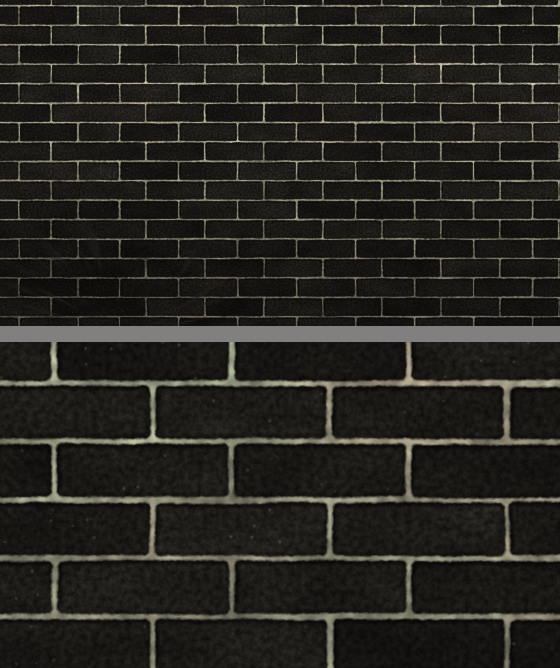
Top, the full canvas; bottom, a detail of the centre.
Reproduce this texture procedurally as a Shadertoy shader.

```glsl
// Dark brick wall in running bond, with one odd-width brick in each course.
// Each brick is a rounded box distance field; gradient noise roughens its edges,
// wears the pale mortar and mottles the faces, under light fading downwards.

#define ROW_HEIGHT 0.0596
#define TOP_OFFSET 0.0179
#define BRICK_WIDTH 0.181
#define ODD_SHORT vec2(0.2394, 0.3670)
#define ODD_LONG vec2(0.1566, 0.4474)
#define JOINT_HALF 0.0037
#define CORNER 0.0045
#define WOBBLE 0.0014
#define BRICK_COLOR vec3(0.106, 0.099, 0.087)
#define MORTAR_COLOR vec3(0.67, 0.66, 0.60)
#define GRAIN 0.55
#define FAN_CENTER vec2(0.36, -0.03)

float hash(vec2 p) {
    vec3 q = fract(p.xyx * vec3(0.1031, 0.1030, 0.0973));
    q += dot(q, q.yzx + 33.33);
    return fract((q.x + q.y) * q.z);
}

vec2 gradient(vec2 cell) {
    float angle = 6.2832 * hash(cell);
    return vec2(cos(angle), sin(angle));
}

// Gradient noise, roughly -0.7 to 0.7
float noise(vec2 p) {
    vec2 i = floor(p), f = fract(p);
    vec2 u = f * f * f * (f * (f * 6.0 - 15.0) + 10.0);
    vec2 e = vec2(0.0, 1.0);
    float low = mix(dot(gradient(i), f), dot(gradient(i + e.yx), f - e.yx), u.x);
    float high = mix(dot(gradient(i + e), f - e), dot(gradient(i + 1.0), f - 1.0), u.x);
    return mix(low, high, u.y);
}

float fbm(vec2 p) {
    float sum = 0.0, amplitude = 0.6;
    for (int i = 0; i < 4; i++) {
        sum += amplitude * noise(p);
        p = p * 2.03 + 17.1;
        amplitude *= 0.5;
    }
    return sum;
}

float roundedBox(vec2 p, vec2 halfSize, float radius) {
    vec2 q = abs(p) - halfSize + radius;
    return length(max(q, 0.0)) + min(max(q.x, q.y), 0.0) - radius;
}

// Left and right ends of the brick at x; courses extend both ways from the odd one
vec2 brickEnds(float x, vec2 odd) {
    if (x >= odd.x && x < odd.y) return odd;
    float start = x < odd.x ? odd.x : odd.y;
    float left = start + floor((x - start) / BRICK_WIDTH) * BRICK_WIDTH;
    return vec2(left, left + BRICK_WIDTH);
}

// Sparse pale mineral specks
float specks(vec2 p) {
    vec2 cell = floor(p * 55.0);
    vec2 spot = 0.2 + 0.6 * vec2(hash(cell + 3.7), hash(cell + 9.2));
    float radius = 0.05 + 0.06 * hash(cell + 5.1);
    float dist = length(fract(p * 55.0) - spot);
    return step(0.86, hash(cell)) * (1.0 - smoothstep(radius * 0.4, radius + 0.05, dist));
}

void mainImage(out vec4 fragColor, in vec2 fragCoord) {
    float pixel = 1.0 / iResolution.y;
    vec2 uv = fragCoord / iResolution.xy;
    vec2 pos = fragCoord * pixel;
    vec2 p = pos + WOBBLE * vec2(noise(pos * 23.0), noise(pos * 21.0 + 40.0));

    // Course and brick
    float depth = 1.0 - p.y - TOP_OFFSET;
    float row = floor(depth / ROW_HEIGHT);
    vec2 ends = brickEnds(p.x, mod(row, 2.0) < 0.5 ? ODD_SHORT : ODD_LONG);
    vec2 id = vec2(floor(ends.x * 100.0 + 50.5), row + 5.0);
    vec2 local = vec2(p.x - 0.5 * (ends.x + ends.y), (row + 0.5) * ROW_HEIGHT - depth);
    vec2 halfSize = 0.5 * vec2(ends.y - ends.x, ROW_HEIGHT);
    vec2 jitter = 0.0012 * (vec2(hash(id + 11.0), hash(id + 23.0)) - 0.5);

    // Edge distance with chipped, uneven outline
    float joint = JOINT_HALF + 0.0012 * noise(pos * 9.0 + 7.0);
    float d = roundedBox(local - jitter, halfSize - joint, CORNER);
    d += 0.0011 * noise(pos * 120.0) + 0.0008 * noise(pos * 260.0);
    float mortarMask = smoothstep(-0.8 * pixel, 0.0008 + 0.8 * pixel, d);

    // Brick face: tone per brick, mottling, grain and shaded upper left rim
    float tone = 0.78 + 0.42 * hash(id);
    float mottle = 1.0 + 0.55 * fbm(pos * vec2(9.0, 16.0));
    float grain = 1.0 + GRAIN * (noise(pos * 150.0) + 0.6 * noise(pos * 310.0));
    vec3 brick = BRICK_COLOR * tone * mottle * grain;
    float shadowSide = smoothstep(-0.006, 0.006, local.y - 0.22 * local.x);
    brick *= mix(1.0, mix(0.75, 0.4, shadowSide), smoothstep(-0.006, 0.0, d));
    brick += 0.13 * specks(pos) * hash(id + 31.0);

    // Mortar: paler ridge, worn patches, drifting olive to warm tint
    float wear = clamp(0.86 + 0.55 * fbm(pos * 13.0 + 60.0) + 0.3 * noise(pos * 95.0), 0.3, 1.15);
    float ridge = mix(0.48, 1.0, smoothstep(0.0, 0.0032, d));
    vec3 tint = mix(vec3(0.94, 1.0, 0.92), vec3(1.04, 0.97, 0.93), 0.5 + noise(pos * 4.0));
    vec3 mortar = MORTAR_COLOR * tint * wear * ridge;

    // Light fades downwards and into the lower left corner
    float corner = (1.0 - smoothstep(0.0, 0.5, uv.x)) * (1.0 - smoothstep(0.1, 0.55, uv.y));
    float light = mix(0.68, 1.04, smoothstep(0.0, 0.65, uv.y)) * (1.0 - 0.2 * corner);
    vec3 color = mix(brick * mix(1.0, light, 0.7), mortar * light, mortarMask);

    // Faint fan of scuffs rising from the lower left
    vec2 ray = pos - FAN_CENTER;
    float reach = length(ray);
    float streak = noise(vec2(atan(ray.x, ray.y) * 13.0 + reach * 3.0, reach * 5.0));
    float fan = smoothstep(0.08, 0.2, reach) * (1.0 - smoothstep(0.28, 0.45, reach));
    color = mix(color, vec3(0.14, 0.135, 0.125), 0.45 * fan * smoothstep(0.1, 0.45, streak));

    fragColor = vec4(clamp(color, 0.0, 1.0), 1.0);
}
```
